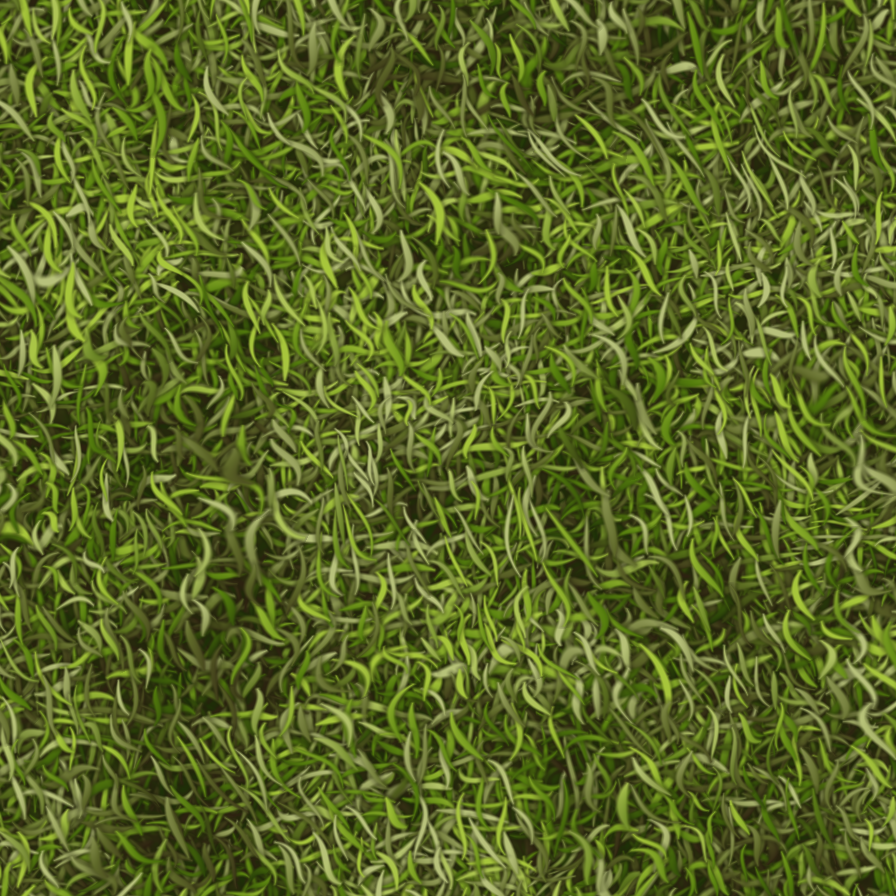
Write a Shadertoy shader that draws this texture.

```glsl
// Dense lawn seen from above: a few layers of short, curved grass blades.
// Each layer is a turned and warped grid of narrow cells with one blade per cell;
// broad noise forms bright tufts and dark hollows, upper layers are lighter.

const int LAYERS = 8;
const vec2 CELL = vec2(0.038, 0.026);  // grid spacing along and across the blades
const float SOFTNESS = 0.0022;         // edge blur of a blade
const float SHADOW_REACH = 0.0065;

const vec3 SHADE = vec3(0.13, 0.13, 0.04);
const vec3 SOIL = vec3(0.21, 0.18, 0.08);
const vec3 DEEP_GREEN = vec3(0.15, 0.24, 0.03);
const vec3 LEAF_GREEN = vec3(0.33, 0.49, 0.05);
const vec3 OLIVE = vec3(0.37, 0.41, 0.16);
const vec3 FRESH_GREEN = vec3(0.58, 0.71, 0.19);
const vec3 STRAW = vec3(0.64, 0.68, 0.41);

// Four random values from a 3D key
vec4 hash4(vec3 key) {
    vec4 h = fract(key.xyzx * vec4(0.1031, 0.1030, 0.0973, 0.1099));
    h += dot(h, h.wzxy + 33.33);
    return fract((h.xxyz + h.yzzw) * h.zywx);
}

// Four smooth noises at once, each from 0 to 1
vec4 noise4(vec2 p, float seed) {
    vec2 i = floor(p), f = fract(p);
    f = f * f * (3.0 - 2.0 * f);
    vec4 low = mix(hash4(vec3(i, seed)), hash4(vec3(i + vec2(1, 0), seed)), f.x);
    vec4 high = mix(hash4(vec3(i + vec2(0, 1), seed)), hash4(vec3(i + 1.0, seed)), f.x);
    return mix(low, high, f.y);
}

vec2 turn(vec2 p, float angle) {
    float c = cos(angle), s = sin(angle);
    return vec2(c * p.x + s * p.y, c * p.y - s * p.x);
}

// Dark to light ramp; dryness shifts it from green to brown and straw
vec3 grassColor(float light, float dryness) {
    vec3 dark = mix(DEEP_GREEN, SOIL, dryness);
    vec3 middle = mix(LEAF_GREEN, OLIVE, dryness);
    vec3 bright = mix(FRESH_GREEN, STRAW, dryness);
    vec3 lower = mix(dark, middle, clamp(light * 2.0, -0.2, 1.0));
    return mix(lower, bright, clamp(light * 2.0 - 1.0, 0.0, 1.3));
}

// Bent, tapered blade along x: returns (edge distance, position -1..1, side -1..1)
vec3 bladeShape(vec2 q, float halfLength, float halfWidth, float bend, float wave) {
    float t = q.x / halfLength;
    float s = clamp(t, -1.0, 1.0);
    float spine = halfLength * (bend * (s * s - 0.3) + wave * (s * s * s - s));
    float slope = 2.0 * bend * s + wave * (3.0 * s * s - 1.0);
    float side = (q.y - spine) * inversesqrt(1.0 + slope * slope);
    float width = halfWidth * (1.0 - 0.7 * s * s);
    float beyond = (abs(t) - abs(s)) * halfLength;
    float edge = length(vec2(side, beyond)) - width;
    return vec3(edge, s, clamp(side / width, -1.0, 1.0));
}

// Paints one blade and its soft shadow; light and dry describe the layer here
vec3 paintBlade(vec3 ground, vec2 p, vec2 cell, float layer, float light, float dry, float blur) {
    vec4 place = hash4(vec3(cell, layer * 7.3 + 1.0));
    vec2 offset = p - (cell + place.xy) * CELL;
    if (dot(offset, offset) > CELL.x * CELL.x) return ground;

    vec4 form = hash4(vec3(cell, layer * 7.3 + 3.7));
    vec2 q = turn(offset, place.z - 0.5);
    float halfLength = CELL.x * mix(0.48, 0.9, place.w);
    float halfWidth = mix(0.0026, 0.0049, form.x * form.x);
    vec3 blade = bladeShape(q, halfLength, halfWidth,
                            (form.y - 0.5) * 0.85, (form.z - 0.5) * 0.7);
    if (blade.x > SHADOW_REACH) return ground;

    // Brighter toward the tip, dimmer at the sides
    vec4 tone = hash4(vec3(cell, layer * 7.3 + 5.1));
    light += 0.85 * tone.x + 0.16 * blade.y + 0.07 * blade.z - 0.08 * blade.z * blade.z;
    float dryness = smoothstep(0.3, 0.7, tone.y + dry);

    float shadow = 1.0 - smoothstep(-0.001, SHADOW_REACH, blade.x);
    float cover = 1.0 - smoothstep(-blur, blur, blade.x);
    ground = mix(ground, SHADE, 0.32 * shadow);
    return mix(ground, grassColor(light, dryness), cover);
}

void mainImage(out vec4 fragColor, in vec2 fragCoord) {
    vec2 p = fragCoord / iResolution.y;
    float blur = max(SOFTNESS, 0.7 / iResolution.y);

    // Shaded soil and moss
    vec4 ground = noise4(p * 60.0, 4.0);
    vec3 color = mix(SOIL, DEEP_GREEN, ground.x) * (0.7 + 0.4 * ground.y);

    // Tufts and hollows shared by all layers
    vec4 tufts = noise4(p * 11.0, 9.0) - 0.5;
    vec4 patches = noise4(p * 4.0 + 0.3, 13.0) - 0.5;
    float relief = 0.42 * tufts.x + 0.3 * patches.x;
    float dry = 0.25 * tufts.y + 0.2 * patches.y;

    // Blades from the ground up, each layer leaning its own way around upright
    for (int i = 0; i < LAYERS; i++) {
        float layer = float(i);
        float height = layer / float(LAYERS - 1);
        float lean = (fract(layer * 0.618 + 0.3) - 0.5) * 2.7;
        vec4 flow = noise4(p * 7.0 + layer * 3.1, layer + 20.0);
        vec2 warped = turn(p + 0.06 * (flow.xy - 0.5), 1.57 + lean) + 0.37 * layer;
        float light = 0.8 * height - 0.39 + relief + 0.2 * (flow.z - 0.5);
        vec2 home = floor(warped / CELL);
        for (int n = 0; n < 9; n++) {
            vec2 cell = home + vec2(n % 3 - 1, n / 3 - 1);
            color = paintBlade(color, warped, cell, layer, light, dry, blur);
        }
    }
    fragColor = vec4(color, 1.0);
}
```
